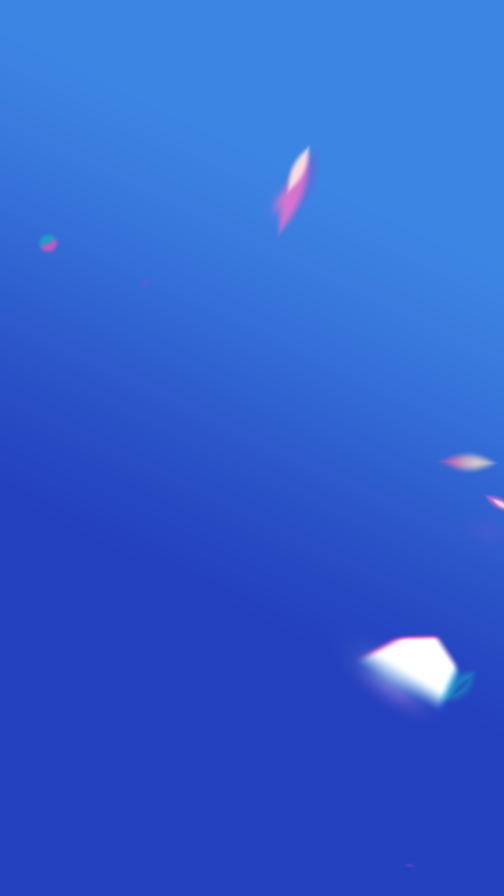
This background is drawn by a Shadertoy shader. Its source:

```glsl
// Blue diagonal gradient with scattered prism glints and one bright gem of light.
// Glints are soft leaf shapes; the gem is a product of soft half-planes, evaluated
// once per colour channel with a small shift to give the rainbow fringe.

#define DEEP_BLUE vec3(0.137, 0.250, 0.745)
#define SKY_BLUE  vec3(0.238, 0.520, 0.890)
#define PINK      vec3(0.96, 0.45, 0.80)
#define CREAM     vec3(1.00, 0.90, 0.88)
#define TEAL      vec3(0.10, 0.66, 0.76)
#define VIOLET    vec3(0.48, 0.33, 0.83)
#define SLOPE     0.48
#define FRINGE    0.0024

// Local coordinates: centred, turned by angle and scaled to half sizes.
vec2 localPoint(vec2 p, vec2 centre, float angle, vec2 size) {
    float c = cos(angle), s = sin(angle);
    p -= centre;
    return vec2(c * p.x + s * p.y, c * p.y - s * p.x) / size;
}

// Pointed lens with a soft rim.
float leaf(vec2 p, vec2 centre, float angle, vec2 size, float soft) {
    vec2 q = localPoint(p, centre, angle, size);
    return smoothstep(0.0, soft, 1.0 - q.x * q.x - abs(q.y));
}

// Gaussian blob.
float glow(vec2 p, vec2 centre, float angle, vec2 size) {
    vec2 q = localPoint(p, centre, angle, size);
    return exp(-dot(q, q));
}

// Soft half-plane to the right of the line from a to b.
float side(vec2 p, vec2 a, vec2 b, float blur) {
    vec2 d = normalize(b - a);
    return smoothstep(-blur, blur, dot(p - a, vec2(d.y, -d.x)));
}

float gem(vec2 p) {
    vec2 left = vec2(0.408, 0.266), topLeft = vec2(0.447, 0.287);
    vec2 topRight = vec2(0.488, 0.288), right = vec2(0.511, 0.253);
    vec2 bottom = vec2(0.493, 0.215);
    return side(p, left, topLeft, 0.005) * side(p, topLeft, topRight, 0.003)
         * side(p, topRight, right, 0.005) * side(p, right, bottom, 0.007)
         * side(p, bottom, left, 0.013);
}

vec3 background(vec2 p) {
    float t = clamp((p.y + SLOPE * p.x - 0.43) / 0.54, 0.0, 1.0);
    return mix(DEEP_BLUE, SKY_BLUE, mix(t, smoothstep(0.0, 1.0, t), 0.5));
}

// Tall streak: pink body, violet right flank, pale core near the top.
vec3 addStreak(vec3 col, vec2 p) {
    col = mix(col, VIOLET, 0.45 * leaf(p, vec2(0.338, 0.793), 1.15, vec2(0.052, 0.017), 0.9));
    col = mix(col, PINK, 0.80 * leaf(p, vec2(0.328, 0.785), 1.22, vec2(0.059, 0.016), 0.8));
    col = mix(col, PINK, 0.55 * glow(p, vec2(0.314, 0.776), 1.05, vec2(0.015, 0.007)));
    return mix(col, CREAM, 0.90 * leaf(p, vec2(0.333, 0.811), 1.14, vec2(0.033, 0.011), 0.8));
}

// Round glint split into a teal and a pink half.
vec3 addBead(vec3 col, vec2 p) {
    vec2 q = localPoint(p, vec2(0.0540, 0.7285), 0.45, vec2(0.0135, 0.0125));
    vec3 tint = mix(PINK * vec3(0.85, 0.75, 0.95), TEAL, smoothstep(-0.2, 0.25, q.y));
    return mix(col, tint, 0.85 * (1.0 - smoothstep(0.45, 1.0, length(q))));
}

// Glints at the right border, fading from pink to cream.
vec3 addSideGlints(vec3 col, vec2 p) {
    vec3 tint = mix(PINK * 0.85, CREAM * vec3(0.92, 0.95, 0.9), smoothstep(0.495, 0.535, p.x));
    col = mix(col, tint, 0.85 * leaf(p, vec2(0.522, 0.484), -0.03, vec2(0.037, 0.014), 0.9));
    col = mix(col, PINK, 0.75 * leaf(p, vec2(0.558, 0.438), -0.50, vec2(0.022, 0.009), 0.9));
    col = mix(col, CREAM, 0.80 * leaf(p, vec2(0.560, 0.437), -0.50, vec2(0.014, 0.005), 0.9));
    return mix(col, VIOLET, 0.22 * glow(p, vec2(0.545, 0.406), -0.20, vec2(0.022, 0.012)));
}

// Bright gem with a hazy lower left, a teal tail and a split-colour rim.
vec3 addGem(vec3 col, vec2 p) {
    col = mix(col, VIOLET, 0.40 * glow(p, vec2(0.440, 0.226), -0.60, vec2(0.035, 0.012)));
    col = mix(col, vec3(0.65, 0.75, 0.90), 0.60 * glow(p, vec2(0.438, 0.245), -0.55, vec2(0.035, 0.017)));
    col = mix(col, TEAL, 0.60 * leaf(p, vec2(0.512, 0.234), 0.75, vec2(0.029, 0.017), 0.9));
    col = mix(col, DEEP_BLUE, 0.55 * leaf(p, vec2(0.515, 0.234), 0.80, vec2(0.017, 0.005), 0.9));
    vec2 shift = vec2(-0.4, 1.0) * FRINGE;
    vec3 light = vec3(gem(p - shift), gem(p), gem(p + 0.3 * shift));
    return mix(col, vec3(1.0), light);
}

void mainImage(out vec4 fragColor, in vec2 fragCoord) {
    vec2 p = fragCoord / iResolution.xy * vec2(0.5625, 1.0);
    vec3 col = background(p);
    col = addStreak(col, p);
    col = addBead(col, p);
    col = addSideGlints(col, p);
    col = addGem(col, p);
    // Two faint specks.
    float specks = glow(p, vec2(0.161, 0.683), 0.9, vec2(0.005, 0.003))
                 + glow(p, vec2(0.457, 0.034), 0.0, vec2(0.005, 0.002));
    col = mix(col, VIOLET, 0.45 * specks);
    fragColor = vec4(col, 1.0);
}
```
